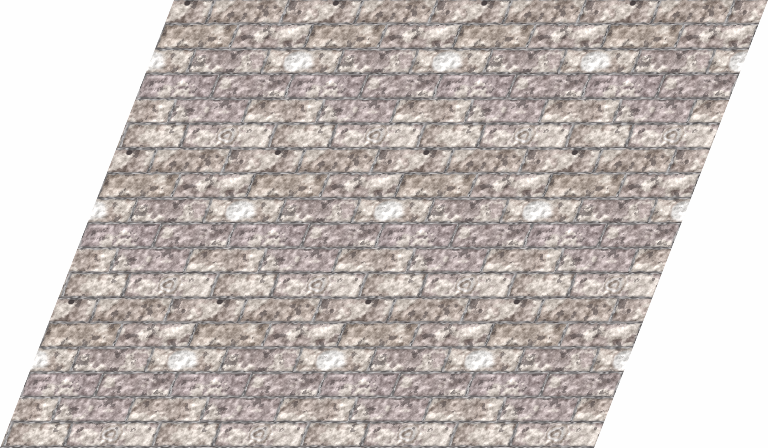
A WebGL 1 fragment shader for this texture:

```glsl
precision highp float;
// Weathered brick wall, leaned into a parallelogram on white.
// A tile of six courses with two bricks each repeats 4 times across and 3 down;
// noise seeded by the brick's place in the tile gives wear that repeats with it.

uniform vec2 u_resolution;

const float TILES_ACROSS = 4.0;
const float TILES_DOWN = 3.0;
const float COURSES = 6.0;          // courses per tile
const float WALL_WIDTH = 0.7734;    // share of the canvas width
const float LEAN = 0.2266;          // sideways shift from bottom to top
const float BRICK_ASPECT = 3.0;     // brick length in course heights
const float COURSE_SHIFT = 0.04;
const float HALF_JOINT = 0.052;
const float EDGE_WOBBLE = 0.06;

const vec3 PAPER = vec3(0.995);
const vec3 TAN = vec3(0.73, 0.675, 0.63);
const vec3 MAUVE = vec3(0.685, 0.63, 0.63);
const vec3 PALE = vec3(0.845, 0.81, 0.775);
const vec3 CHALK = vec3(0.93, 0.92, 0.91);
const vec3 MORTAR = vec3(0.57, 0.56, 0.56);
const vec3 SHADOW = vec3(0.30, 0.27, 0.27);

float hash(vec2 p) {
  vec3 q = fract(p.xyx * vec3(0.1031, 0.1030, 0.0973));
  q += dot(q, q.yzx + 33.33);
  return fract((q.x + q.y) * q.z);
}

float noise(vec2 p) {
  vec2 i = floor(p), f = fract(p);
  f = f * f * (3.0 - 2.0 * f);
  return mix(mix(hash(i), hash(i + vec2(1.0, 0.0)), f.x),
             mix(hash(i + vec2(0.0, 1.0)), hash(i + vec2(1.0)), f.x), f.y);
}

float fbm(vec2 p) {
  float sum = 0.0, gain = 0.5;
  for (int i = 0; i < 4; i++) {
    sum += gain * noise(p);
    p = p * 2.03 + 17.3;
    gain *= 0.5;
  }
  return sum / 0.9375;
}

// x: mauve share, y: amount of pale wear, for either brick of a course
vec2 brickTone(float course, float second) {
  if (course < 0.5) return mix(vec2(0.25, 0.50), vec2(0.40, 0.45), second);
  if (course < 1.5) return mix(vec2(0.10, 0.52), vec2(0.60, 0.65), second);
  if (course < 2.5) return mix(vec2(0.75, 0.50), vec2(0.25, 0.70), second);
  if (course < 3.5) return mix(vec2(1.00, 0.18), vec2(0.85, 0.40), second);
  if (course < 4.5) return mix(vec2(0.90, 0.22), vec2(0.30, 0.45), second);
  return mix(vec2(0.30, 0.50), vec2(0.70, 0.48), second);
}

float isBrick(vec2 id, float course, float second) {
  return step(abs(id.x - course) + abs(id.y - second), 0.1);
}

void main() {
  vec2 uv = gl_FragCoord.xy / u_resolution;
  float rows = TILES_DOWN * COURSES;
  float pixel = rows / u_resolution.y;

  // Wall coordinates: bricks across, courses down
  float across = (uv.x - LEAN * uv.y) / WALL_WIDTH * TILES_ACROSS * 2.0;
  float down = (1.0 - uv.y) * rows + COURSE_SHIFT;
  float course = mod(floor(down), COURSES);

  // Running bond; the last course of the tile has uneven bricks
  float uneven = step(4.5, course);
  float start = mix(0.55 * (1.0 - mod(course, 2.0)), 0.04, uneven);
  float firstLength = mix(1.0, 0.81, uneven);
  float along = mod(across - start, 2.0);
  float second = step(firstLength, along);
  float brickLength = mix(firstLength, 2.0 - firstLength, second);
  vec2 p = vec2((along - second * firstLength) * BRICK_ASPECT, fract(down));
  vec2 size = vec2(brickLength * BRICK_ASPECT, 1.0);
  vec2 id = vec2(course, second);
  vec2 q = p + id * vec2(7.7, 13.1) + 3.0;

  // Ragged brick outline
  vec2 gap = min(p, size - p) * vec2(0.93, 1.0);
  float inset = min(gap.x, gap.y) - HALF_JOINT;
  inset += EDGE_WOBBLE * (noise(q * 6.0) - 0.5);
  float brickMask = smoothstep(-0.6 * pixel, 0.6 * pixel, inset);

  // Brick face: mottling, worn patches and slanted drag marks
  vec2 tone = brickTone(course, second);
  float grain = fbm(q * 7.0 + 40.0);
  float patchField = fbm(q * vec2(1.7, 2.3));
  float relief = patchField - fbm((q + vec2(-0.08, -0.09)) * vec2(1.7, 2.3));
  float worn = smoothstep(0.60, 0.72, patchField + 0.35 * (tone.y - 0.2));
  float drag = noise(vec2(q.x * 5.0 + q.y, q.y * 1.4));
  vec3 face = mix(TAN, MAUVE, tone.x);
  face *= 0.92 + 0.16 * drag;
  face = mix(face, PALE, 0.85 * worn);

  // Chalky bloom, ringed whorl and chipped hole on three of the bricks
  float ragged = 0.5 * (patchField - 0.5);
  float bloom = length((p - vec2(1.35, 0.5)) * vec2(0.75, 1.0)) + ragged;
  face = mix(face, CHALK, isBrick(id, 2.0, 1.0) * smoothstep(0.50, 0.28, bloom));
  float whorl = length((p - vec2(1.75, 0.47)) * vec2(0.8, 1.0)) + ragged;
  float ring = 0.5 + 0.5 * cos(whorl * 28.0);
  float whorlMask = isBrick(id, 5.0, 1.0) * smoothstep(0.46, 0.36, whorl);
  face = mix(face, mix(TAN * 0.88, CHALK, ring), 0.75 * whorlMask);
  face += 0.55 * (grain - 0.5) + 0.65 * relief;
  face = mix(face, SHADOW, 0.55 * smoothstep(0.36, 0.24, fbm(q * 3.6 + 9.0)));
  float hole = length((p - vec2(1.95, 0.17)) * vec2(0.8, 1.0)) + 0.3 * ragged;
  face = mix(face, SHADOW, isBrick(id, 0.0, 1.0) * smoothstep(0.14, 0.07, hole));
  face *= mix(0.86, 1.0, smoothstep(0.0, 0.10, inset));

  // Mortar, shaded just below each course
  vec3 joint = MORTAR + 0.45 * (noise(q * 9.0) - 0.5);
  joint = mix(joint, SHADOW, 0.55 * smoothstep(0.93, 0.97, p.y) * noise(q * 4.0 + 5.0));

  float wall = smoothstep(-0.5, 0.5, min(across, TILES_ACROSS * 2.0 - across)
             * BRICK_ASPECT / pixel);
  vec3 color = clamp(mix(joint, face, brickMask), 0.0, 1.0);
  gl_FragColor = vec4(mix(PAPER, color, wall), 1.0);
}
```
